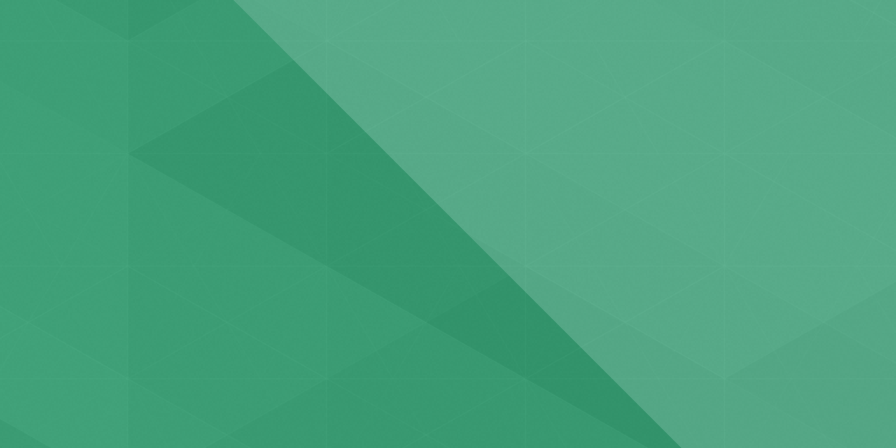
This background is drawn by a WebGL 2 fragment shader. Its source:

```glsl
#version 300 es
precision highp float;
// Two green fields split by a 45 degree diagonal, over a faint 30 degree
// triangular lattice. Half-planes in lattice space tint the facets;
// thin repeated lines and fine grain add the texture.
uniform vec2 u_resolution;
out vec4 fragColor;

const vec2 LATTICE_ORIGIN = vec2(0.729, 0.406);
const vec2 LATTICE_CELL = vec2(0.444, 0.2513);
const vec3 DEEP_GREEN = vec3(0.229, 0.607, 0.450);
const vec3 PALE_GREEN = vec3(0.340, 0.663, 0.533);

float hash(vec2 p) {
    vec3 q = fract(vec3(p.xyx) * 0.1031);
    q += dot(q, q.yzx + 33.33);
    return fract((q.x + q.y) * q.z);
}

// Soft half-plane: 1 where value exceeds edge.
float above(float value, float edge, float soft) {
    return smoothstep(edge - soft, edge + soft, value);
}

// Thin lines at every integer of value; spacing is in canvas units.
float lines(float value, float spacing, float width) {
    float d = abs(fract(value + 0.5) - 0.5) * spacing;
    return 1.0 - smoothstep(0.0, width, d);
}

// Length scale that turns one step of a lattice direction into distance.
float spacingOf(vec2 direction) {
    return 1.0 / length(direction / LATTICE_CELL);
}

// Lines along one lattice direction, with a random strength per cell.
float brokenLines(vec2 g, vec2 direction, float width, float seed) {
    float strength = mix(0.1, 1.0, hash(floor(g) + seed));
    return lines(dot(g, direction), spacingOf(direction), width) * strength;
}

float deepFacets(vec2 g, float soft) {
    float rise = g.y - g.x;
    float fall = g.x + g.y;
    float tone = 0.012 * (1.0 - above(g.x, -1.0, soft));
    tone += 0.006 * (1.0 - above(fall, 0.0, soft));
    tone -= 0.018 * above(fall, 0.0, soft) * (1.0 - above(rise, 2.0, soft));
    tone -= 0.014 * above(fall, 1.0, soft) * above(rise, 3.0, soft);
    tone -= 0.010 * (1.0 - above(rise, -1.0, soft));
    tone -= 0.022 * (1.0 - above(fall, -3.0, soft));
    tone += 0.006 * (1.0 - above(fall, -2.0, soft));
    return tone - 0.004 * above(g.x, 0.0, soft);
}

float paleFacets(vec2 g, float soft) {
    float rise = g.y - g.x;
    float fall = g.x + g.y;
    float tone = 0.005 * above(fall, 2.0, soft);
    tone -= 0.010 * (1.0 - above(fall, 1.0, soft));
    tone -= 0.014 * (1.0 - above(rise, -3.0, soft)) * above(fall, 1.0, soft)
        * (1.0 - above(fall, 3.0, soft));
    return tone - 0.005 * above(fall, 4.0, soft);
}

void main() {
    vec2 p = gl_FragCoord.xy / u_resolution.y;
    float pixel = 1.0 / u_resolution.y;
    vec2 g = (p - LATTICE_ORIGIN) / LATTICE_CELL;
    float soft = pixel * 3.0;

    // Main diagonal split and the facet tints on both sides.
    float split = above((p.x + p.y - 1.521) * 0.7071, 0.0, pixel * 0.7);
    vec3 deep = DEEP_GREEN + deepFacets(g, soft);
    vec3 pale = PALE_GREEN + paleFacets(g, soft);
    vec3 color = mix(deep, pale, split);

    // Lattice lines: upright, level, 30 degree and 60 degree families.
    float width = max(0.003, pixel);
    float mesh = 0.6 * lines(g.x, LATTICE_CELL.x, width);
    mesh += 0.5 * lines(g.y, LATTICE_CELL.y, width);
    mesh += 0.7 * brokenLines(g, vec2(1.0, 1.0), width, 3.0);
    mesh += 0.7 * brokenLines(g, vec2(-1.0, 1.0), width, 11.0);
    mesh += 0.4 * brokenLines(g, vec2(1.5, 0.5), width, 23.0);
    mesh += 0.4 * brokenLines(g, vec2(-1.5, 0.5), width, 37.0);
    color += 0.02 * min(mesh, 1.0);

    // Fine paper grain.
    color += (hash(floor(p * 256.0)) - 0.5) * 0.008;
    fragColor = vec4(color, 1.0);
}
```
